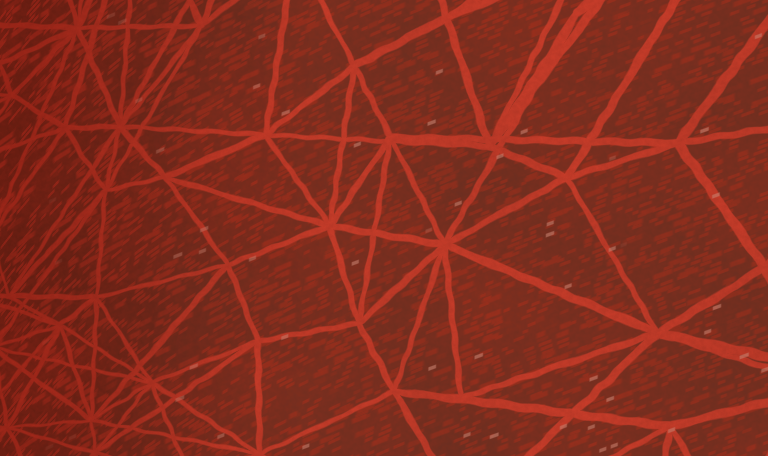
A Shadertoy shader for this pattern:

```glsl
#define TILT 0.44          // heading of the mesh, radians
#define NEAR_SIZE 0.135    // mesh spacing at the left
#define GROWTH 0.12        // how fast the spacing widens
#define JITTER 0.72
#define LINE_HALF 0.027    // half line width relative to spacing
#define SOFTNESS 0.0022
#define STREAK_LANES 95.0
#define STREAK_LENGTH 0.036

const vec3 SHADOW_BROWN = vec3(0.35, 0.105, 0.06);
const vec3 GROUND_BROWN = vec3(0.42, 0.18, 0.125);
const vec3 STREAK_RED   = vec3(0.60, 0.18, 0.11);
const vec3 SHADE_LINE   = vec3(0.59, 0.14, 0.09);
const vec3 BRIGHT_LINE  = vec3(0.75, 0.225, 0.155);
const vec3 PALE_FLECK   = vec3(0.78, 0.50, 0.43);

// Grid offset of each link and the chance that it is drawn
const vec3 LINKS[6] = vec3[6](
    vec3(1, 0, 0.95), vec3(0, 1, 0.85), vec3(1, 1, 0.45),
    vec3(2, 1, 0.36), vec3(2, -1, 0.30), vec3(1, -1, 0.35));

float hash(vec2 p) {
    p = fract(p * vec2(0.1031, 0.1137) + 0.37);
    p += dot(p, p.yx + 33.33);
    return fract((p.x + p.y) * p.x * 17.0);
}

// Layered sines for slow mottling, about -1 to 1
float mottle(vec2 p) {
    float sum = 0.0, weight = 0.5;
    for (int i = 0; i < 4; i++) {
        sum += weight * sin(p.x + 1.7 * sin(p.y)) * cos(p.y - 1.3 * sin(p.x));
        p = mat2(1.5, 1.1, -1.1, 1.5) * p + 2.3;
        weight *= 0.6;
    }
    return sum;
}

// Jittered mesh node, placed in the tilted canvas frame
vec2 node(vec2 id) {
    vec2 shift = vec2(hash(id + 40.0), hash(id.yx + 71.0)) - 0.5;
    vec2 g = id + 0.5 + JITTER * shift;
    float spacing = NEAR_SIZE * exp(GROWTH * g.x);
    return vec2((spacing - NEAR_SIZE) / GROWTH, 0.1 + g.y * spacing);
}

float segmentDistance(vec2 p, vec2 a, vec2 b) {
    vec2 along = b - a, rel = p - a;
    float t = clamp(dot(rel, along) / dot(along, along), 0.0, 1.0);
    return length(rel - along * t);
}

// Signed distance to the nearest painted line of the mesh
float meshDistance(vec2 p) {
    float c = cos(TILT), s = sin(TILT);
    vec2 q = vec2(c * p.x + s * p.y, c * p.y - s * p.x);
    float spacing = NEAR_SIZE + GROWTH * q.x;
    vec2 cell = floor(vec2(log(spacing / NEAR_SIZE) / GROWTH, (q.y - 0.1) / spacing));
    float nearest = 1.0;
    for (int j = -3; j <= 2; j++)
    for (int i = -3; i <= 1; i++) {
        vec2 id = cell + vec2(i, j);
        vec2 start = node(id);
        for (int k = 0; k < 6; k++) {
            float pick = hash(id * 3.0 + vec2(float(k) * 17.0, 9.0));
            if (pick > LINKS[k].z) continue;
            float halfWidth = LINE_HALF * spacing * (0.75 + 0.5 * fract(pick * 37.0));
            float d = segmentDistance(q, start, node(id + LINKS[k].xy));
            nearest = min(nearest, d - halfWidth);
        }
    }
    return nearest;
}

// Short brush dashes on lanes that steepen to the left
float dashes(vec2 p, float lanes, float len, float keep) {
    float bend = 0.36 * p.x - 0.32 * exp(-3.0 * p.x);
    float lane = (p.y - bend) * lanes, row = floor(lane);
    float along = p.x / len + 9.0 * hash(vec2(row, lanes));
    vec2 f = abs(vec2(fract(along), fract(lane)) - 0.5);
    float h = hash(vec2(floor(along), row) + lanes);
    float reach = 0.25 + 0.25 * fract(h * 53.0);
    float body = 1.0 - smoothstep(0.18, 0.5, f.y);
    float ends = 1.0 - smoothstep(reach - 0.18, reach, f.x);
    return body * ends * smoothstep(1.0 - keep, 1.0 - 0.6 * keep, h);
}

void mainImage(out vec4 fragColor, in vec2 fragCoord) {
    vec2 p = fragCoord / iResolution.y;
    float pixel = 1.0 / iResolution.y;
    float light = smoothstep(-0.05, 0.75, p.x + 0.12 * mottle(p * 3.0));

    // Streaked ground
    float cloud = mottle(p * 5.0 + 4.0);
    float grain = mottle(p * 130.0);
    float streak = max(dashes(p, STREAK_LANES, STREAK_LENGTH, 0.6),
                       dashes(p + 0.31, STREAK_LANES * 0.63, STREAK_LENGTH * 1.5, 0.45));
    vec3 ground = mix(SHADOW_BROWN, GROUND_BROWN, light);
    float redness = 0.24 + 0.20 * cloud + 0.13 * grain + 0.55 * streak;
    vec3 colour = mix(ground, mix(SHADE_LINE, STREAK_RED, light), clamp(redness, 0.0, 0.95));

    // Painted mesh with slightly rough edges
    vec2 wobble = 0.0016 * sin(p.yx * vec2(95.0, 80.0) + 2.0 * sin(p * 43.0));
    float edge = max(SOFTNESS, pixel);
    float paint = 1.0 - smoothstep(-edge, edge, meshDistance(p + wobble) + 0.0008 * grain);
    vec3 line = mix(SHADE_LINE, BRIGHT_LINE, light) * (1.0 + 0.05 * grain + 0.05 * cloud);
    colour = mix(colour, line, 0.95 * paint);

    // Sparse worn flecks
    float fleck = dashes(p + 0.73, STREAK_LANES * 0.9, STREAK_LENGTH * 0.7, 0.012);
    colour = mix(colour, PALE_FLECK, 0.6 * fleck * light);
    fragColor = vec4(colour, 1.0);
}
```
